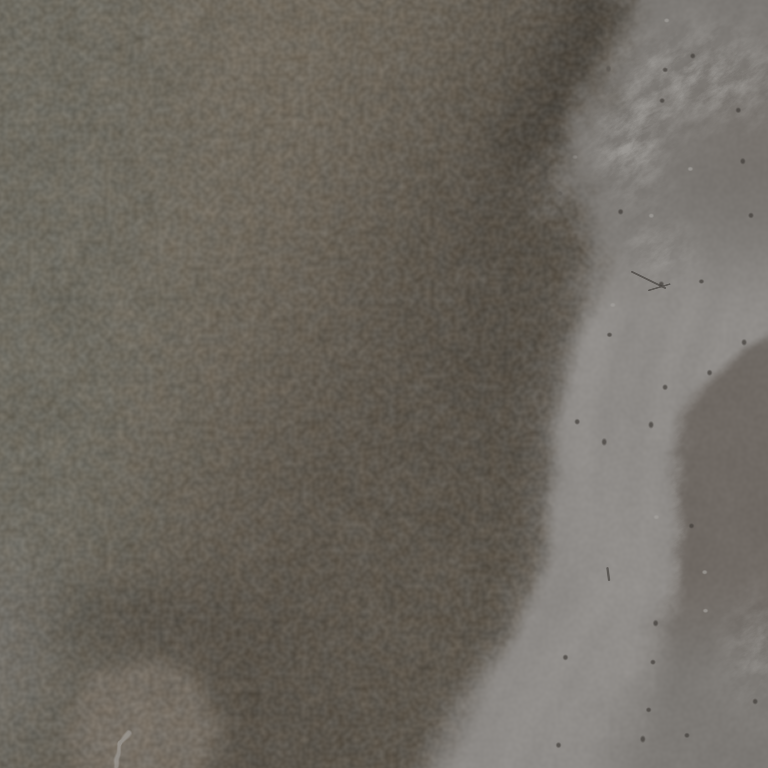
Reproduce this texture procedurally as a Shadertoy shader.

```glsl
const vec3 OLIVE = vec3(0.430, 0.418, 0.378);
const vec3 SAND  = vec3(0.445, 0.418, 0.372);
const vec3 EARTH = vec3(0.368, 0.343, 0.305);
const vec3 SHADE = vec3(0.300, 0.280, 0.250);
const vec3 PALE  = vec3(0.560, 0.548, 0.535);
const vec3 STONE = vec3(0.485, 0.472, 0.456);
const vec3 CLAY  = vec3(0.435, 0.412, 0.390);
const vec3 CHALK = vec3(0.640, 0.630, 0.615);
const vec3 INK   = vec3(0.250, 0.235, 0.220);
const float GRAIN_SCALE = 150.0;
const float GRAIN_AMOUNT = 0.055;
const float MOTTLE_AMOUNT = 0.055;
const float SPECK_CELLS = 17.0;

vec2 hash2(vec2 p) {
    vec3 q = fract(p.xyx * vec3(0.1031, 0.1030, 0.0973));
    q += dot(q, q.yzx + 33.33);
    return fract((q.xx + q.yz) * q.zy);
}

float gradNoise(vec2 p) {
    vec2 i = floor(p), f = p - i;
    vec2 u = f * f * f * (f * (f * 6.0 - 15.0) + 10.0);
    vec4 d;
    for (int k = 0; k < 4; k++) {
        vec2 o = vec2(k & 1, k >> 1);
        float a = 6.2832 * hash2(i + o + 71.0).x;
        d[k] = dot(vec2(cos(a), sin(a)), f - o);
    }
    return mix(mix(d.x, d.y, u.x), mix(d.z, d.w, u.x), u.y);
}

float fbm(vec2 p) {
    float sum = 0.0, amp = 0.6;
    for (int i = 0; i < 5; i++) {
        sum += amp * gradNoise(p);
        p = mat2(1.6, 1.2, -1.2, 1.6) * p + 13.7;
        amp *= 0.6;
    }
    return sum;
}

float blob(vec2 p, vec2 centre, vec2 radius) {
    vec2 q = (p - centre) / radius;
    return exp(-dot(q, q));
}

float bump(float x, float centre, float width) {
    float q = (x - centre) / width;
    return exp(-q * q);
}

float stroke(vec2 p, vec2 a, vec2 b, float width) {
    vec2 ab = b - a;
    float t = clamp(dot(p - a, ab) / dot(ab, ab), 0.0, 1.0);
    return 1.0 - smoothstep(width * 0.4, width * 1.6, length(p - a - ab * t));
}

// Left and right limits of the pale flow at height y
float leftEdge(float y) {
    return 0.56 + 0.155 * smoothstep(-0.05, 0.3, y) + 0.1 * smoothstep(0.3, 1.05, y)
        - 0.045 * bump(y, 0.8, 0.09) + 0.02 * bump(y, 0.62, 0.06);
}

float rightEdge(float y) {
    return 0.80 + 0.085 * smoothstep(-0.05, 0.3, y) + 0.25 * smoothstep(0.44, 0.7, y);
}

vec3 soil(vec2 p, float mottle) {
    vec3 col = mix(OLIVE, SAND, smoothstep(0.05, 0.38, p.x + 0.1 * mottle));
    float slope = dot(p, vec2(0.88, -0.48)) + 0.08 * mottle;
    col = mix(col, EARTH, smoothstep(-0.14, 0.25, slope));
    float furrow = bump(p.x, 0.64 + 0.48 * (p.y - 0.71), 0.055) * smoothstep(0.62, 0.88, p.y);
    col = mix(col, SHADE, 0.85 * furrow);
    col = mix(col, SHADE, 0.42 * blob(p, vec2(0.68, 0.53), vec2(0.12, 0.22)));
    col = mix(col, SHADE, 0.42 * blob(p, vec2(0.19, 0.19), vec2(0.15, 0.06)));
    col = mix(col, SHADE, 0.25 * blob(p, vec2(0.37, 0.05), vec2(0.10, 0.10)));
    col = mix(col, STONE, 0.45 * blob(p, vec2(0.0, 0.16), vec2(0.07, 0.14)));
    float patchDist = length((p - vec2(0.19, 0.045)) / vec2(0.10, 0.095)) + 0.45 * mottle;
    return mix(col, vec3(0.475, 0.445, 0.405), 0.85 * (1.0 - smoothstep(0.7, 1.2, patchDist)));
}

vec3 stone(vec2 p, float mottle, float streak) {
    vec3 col = mix(STONE, CLAY, smoothstep(0.10, 0.26, p.y) * (1.0 - smoothstep(0.50, 0.66, p.y)));
    col = mix(col, CLAY, 0.5 * blob(p, vec2(1.0, 0.82), vec2(0.13, 0.09)));
    float r = rightEdge(p.y) + 0.02 * mottle;
    float soft = mix(0.07, 0.018, smoothstep(0.05, 0.25, p.y));
    float flow = 1.0 - smoothstep(-soft, soft, p.x - r);
    flow *= 1.0 - smoothstep(0.58, 0.73, p.y + 0.05 * mottle);
    vec3 pale = PALE + 0.025 * gradNoise(vec2((p.x - leftEdge(p.y)) * 28.0, p.y * 3.0));
    col = mix(col, pale, flow);
    // Chalky scuffs
    float scuff = blob(p, vec2(0.82, 0.81), vec2(0.05, 0.07))
        + blob(p, vec2(0.92, 0.90), vec2(0.11, 0.06))
        + 0.7 * blob(p, vec2(0.86, 0.67), vec2(0.05, 0.04))
        + 0.6 * blob(p, vec2(0.99, 0.15), vec2(0.05, 0.07))
        + 0.5 * bump(p.x, r, 0.012) * bump(p.y, 0.32, 0.16);
    return mix(col, CHALK, clamp(scuff * (0.28 + 1.2 * streak), 0.0, 0.75));
}

void mainImage(out vec4 fragColor, in vec2 fragCoord) {
    vec2 p = fragCoord / iResolution.xy;
    float mottle = fbm(p * 14.0);
    vec2 tilted = mat2(0.8, -0.6, 0.6, 0.8) * p;
    float streak = fbm(tilted * vec2(24.0, 48.0) + 5.0);
    float grain = gradNoise(p * GRAIN_SCALE) + 0.6 * gradNoise(p * GRAIN_SCALE * 0.53 + 9.0);

    // Soil meets stone along a ragged bank
    float d = p.x - leftEdge(p.y) + mottle * mix(0.012, 0.05, smoothstep(0.5, 0.7, p.y));
    float soft = 0.018 + 0.025 * smoothstep(0.48, 0.68, p.y) + 0.025 * (1.0 - smoothstep(0.0, 0.2, p.y));
    float bank = smoothstep(-soft, soft, d);
    vec3 ground = soil(p, mottle) + MOTTLE_AMOUNT * (0.6 * mottle + 0.5 * streak);
    ground = mix(ground, STONE, 0.45 * smoothstep(-0.06, 0.0, d) * (1.0 - smoothstep(0.8, 0.95, p.y)));
    vec3 col = mix(ground, stone(p, mottle, streak) + 0.02 * mottle, bank);
    col += GRAIN_AMOUNT * grain * mix(1.0, 0.25, bank);
    col += vec3(0.012, 0.0, -0.012) * gradNoise(p * 60.0 + 31.0) * (1.0 - bank);

    // Scattered pits, a few of them bright
    vec2 cell = floor(p * SPECK_CELLS);
    vec2 rnd = hash2(cell + 3.0), pick = hash2(cell + 47.0);
    float dist = length((p * SPECK_CELLS - cell - 0.2 - 0.6 * rnd) * vec2(1.0, 0.7 + 0.6 * pick.y));
    float pit = (1.0 - smoothstep(0.02, 0.075, dist)) * step(0.6, pick.x) * bank;
    col = mix(col, pick.y > 0.8 ? CHALK : INK, 0.7 * pit);

    // Scratches and a white vein
    float scratch = stroke(p, vec2(0.823, 0.646), vec2(0.866, 0.625), 0.0012)
        + stroke(p, vec2(0.845, 0.622), vec2(0.872, 0.630), 0.001)
        + stroke(p, vec2(0.791, 0.260), vec2(0.793, 0.245), 0.0015);
    col = mix(col, INK, 0.65 * min(scratch, 1.0));
    vec2 w = p + 0.004 * vec2(gradNoise(p * 70.0), 0.0);
    float vein = stroke(w, vec2(0.169, 0.046), vec2(0.155, 0.032), 0.003)
        + stroke(w, vec2(0.155, 0.032), vec2(0.151, 0.002), 0.003);
    col = mix(col, CHALK, 0.65 * min(vein, 1.0));
    fragColor = vec4(clamp(col, 0.0, 1.0), 1.0);
}
```
